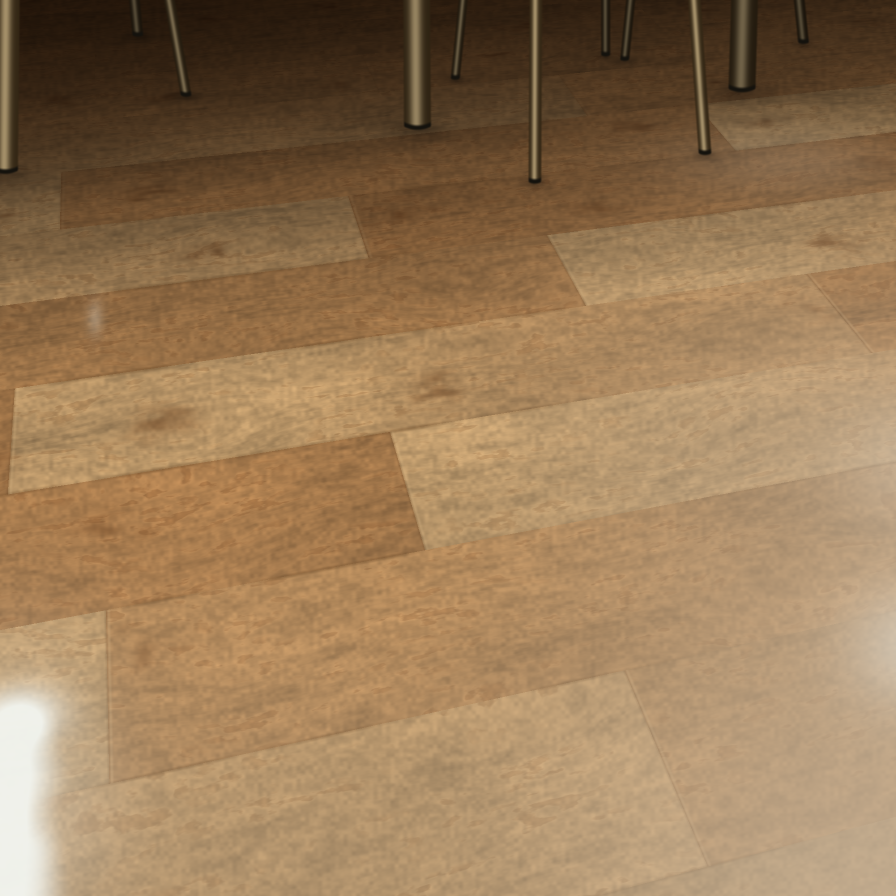
This texture is drawn by a WebGL 2 fragment shader. Its source:

```glsl
#version 300 es
precision highp float;
// Wooden plank floor seen in perspective, with metal furniture legs at the top.
// Two vanishing points turn the canvas into plank rows and lengths; noise gives
// the grain and knots, and soft gradients give the shade and window gloss.
uniform vec2 u_resolution;
out vec4 outColor;

float hash(vec2 p) {
  vec3 q = fract(p.xyx * vec3(0.1031, 0.1030, 0.0973));
  q += dot(q, q.yzx + 33.33);
  return fract((q.x + q.y) * q.z);
}

float noise(vec2 p) {
  vec2 i = floor(p), f = fract(p);
  f = f * f * (3.0 - 2.0 * f);
  return mix(mix(hash(i), hash(i + vec2(1, 0)), f.x),
             mix(hash(i + vec2(0, 1)), hash(i + vec2(1, 1)), f.x), f.y);
}

float fbm(vec2 p) {
  float sum = 0.0, amp = 0.5;
  for (int i = 0; i < 4; i++) {
    sum += amp * noise(p);
    p = p * 2.03 + 7.1;
    amp *= 0.5;
  }
  return sum;
}

// Soft elliptical glow
float glow(vec2 p, vec2 centre, vec2 radius) {
  vec2 d = (p - centre) / radius;
  return exp(-dot(d, d));
}

// Ragged dark knots, one possible per cell; x runs along the plank, y across it
float knots(vec2 p) {
  vec2 cell = floor(p);
  vec2 centre = 0.3 + 0.4 * vec2(hash(cell + 3.7), hash(cell + 9.2));
  vec2 d = fract(p) - centre;
  d += 0.2 * (vec2(noise(p * 8.0), noise(p * 8.0 + 40.0)) - 0.5);
  float ragged = 0.2 + 1.3 * noise(p * vec2(14.0, 18.0));
  return step(0.6, hash(cell + 21.0)) * exp(-dot(d, d) * 75.0) * ragged;
}

// p.y runs downwards from the top edge
vec3 planks(vec2 p) {
  const float rowShift[8] = float[8](-0.067, 0.553, 0.332, -0.026, 0.7, 0.425, 0.02, 0.297);
  float depth = (p.y + 0.456) / (6.164 - p.x) * 5.664 + 0.065;
  float across = 8.138 / depth - 0.2;
  float along = (p.x - 0.091) / (p.y + 0.677);
  float row = floor(across);
  float s = (along - rowShift[int(row) & 7]) / 0.89;
  float plank = floor(s);
  float seed = hash(vec2(row, plank + 17.0));
  float light = smoothstep(-0.05, 0.45, p.y + 0.12 * p.x - 0.035);

  // Alternating pale and reddish boards, closer in tone near the viewer
  float outer = step(1.5, abs(row - 8.0));
  float pale = mod(plank + 1.0 + outer, 2.0);
  float tone = pale * 0.8 + 0.25 * (seed - 0.3) + 0.3 * step(row, 6.5) * (1.0 - pale);
  tone -= 0.45 * pale * (1.0 - outer) * smoothstep(0.25, 0.75, fract(s));
  tone = mix(0.25, tone, smoothstep(0.15, 0.55, light));
  vec3 wood = mix(vec3(0.63, 0.455, 0.28), vec3(0.735, 0.6, 0.42), clamp(tone, 0.0, 1.0));

  // Grain stretched along the board, with short dark pores
  vec2 g = vec2(along * 13.0 + seed * 50.0, across * 7.0);
  g.y += 1.6 * noise(g * vec2(0.5, 0.35));
  float streaks = fbm(g * vec2(1.0, 1.3));
  float fine = fbm(g * vec2(4.5, 3.5) + 13.0);
  float patches = noise(g * vec2(0.35, 0.25) + 5.0);
  wood *= 1.0 + 0.26 * (streaks - 0.47) + 0.28 * (fine - 0.47) + 0.15 * (patches - 0.5);
  float pores = smoothstep(0.52, 0.66, fine) * smoothstep(0.35, 0.6, streaks);
  wood *= 1.0 - vec3(0.13, 0.16, 0.19) * pores;
  wood *= 1.0 + 0.14 * (noise(p * 210.0) - 0.5);
  wood = mix(wood, vec3(0.42, 0.26, 0.13), 0.42 * knots(vec2(along * 4.5 + row * 0.37, across)));

  // Faint broken seams; butt joints carry a thin pale bevel
  float seam = abs(fract(across + 0.5) - 0.5) * depth * depth / 8.138;
  float joint = (fract(s + 0.5) - 0.5) * 0.89 * (p.y + 0.677);
  float wear = light * 0.38 * smoothstep(0.3, 0.8, noise(vec2(along * 16.0, floor(across + 0.5) * 5.3)));
  wood = mix(wood, vec3(0.4, 0.27, 0.14), wear * smoothstep(0.0036, 0.0, seam));
  wood = mix(wood, vec3(0.42, 0.29, 0.16), 0.25 * light * smoothstep(0.003, 0.0, abs(joint)));
  wood = mix(wood, vec3(0.82, 0.69, 0.5), 0.25 * light * smoothstep(0.003, 0.0, abs(joint - 0.003)));

  // Shade under the furniture, then haze and window reflections
  wood *= mix(vec3(0.21, 0.17, 0.12), vec3(1.0), light);
  float haze = 0.5 * smoothstep(0.4, 1.05, p.x) * smoothstep(0.12, 0.55, p.y);
  haze += 0.22 * smoothstep(0.5, 1.0, p.y) + 0.22 * glow(p, vec2(0.88, 0.18), vec2(0.14, 0.04));
  wood = mix(wood, vec3(0.78, 0.71, 0.62), haze);
  float shine = 0.45 * glow(p, vec2(1.03, 0.72), vec2(0.08, 0.07));
  shine += 0.22 * glow(p, vec2(1.04, 0.52), vec2(0.1, 0.08));
  shine += 0.25 * glow(p, vec2(0.106, 0.355), vec2(0.009, 0.02));
  shine += 0.3 * glow(p, vec2(0.02, 0.9), vec2(0.1, 0.16));
  shine += 0.6 * glow(p, vec2(0.035, 0.795), vec2(0.04, 0.03));
  float pane = smoothstep(0.085, 0.015, p.x + 0.03 * (noise(p * 22.0) - 0.3));
  pane *= smoothstep(0.75, 0.83, p.y);
  return mix(wood, vec3(0.95, 0.96, 0.94), clamp(shine + 0.8 * pane, 0.0, 0.96));
}

// Each leg holds: x at the top, x at the foot, foot height, half width
vec3 addLegs(vec3 color, vec2 p) {
  const vec4 legs[11] = vec4[11](
    vec4(0.150, 0.154, 0.041, 0.006), vec4(0.676, 0.676, 0.063, 0.005),
    vec4(0.892, 0.897, 0.049, 0.006), vec4(0.517, 0.508, 0.089, 0.005),
    vec4(0.704, 0.697, 0.068, 0.005), vec4(0.189, 0.208, 0.108, 0.006),
    vec4(0.775, 0.787, 0.173, 0.007), vec4(0.598, 0.597, 0.205, 0.007),
    vec4(0.831, 0.828, 0.103, 0.015), vec4(0.465, 0.466, 0.145, 0.015),
    vec4(0.008, 0.006, 0.194, 0.014));
  float edge = 0.0016;
  for (int i = 0; i < 11; i++) {
    vec4 leg = legs[i];
    float x = (p.x - mix(leg.x, leg.y, p.y / leg.z)) / leg.w;
    float foot = leg.z - 0.25 * leg.w * x * x;
    color *= 1.0 - 0.25 * glow(p, leg.yz, vec2(2.2, 0.8) * leg.w);
    float cover = smoothstep(edge, -edge, (abs(x) - 1.0) * leg.w) * smoothstep(edge, -edge, p.y - foot);
    float sheen = exp(-5.0 * (x + 0.1) * (x + 0.1));
    vec3 metal = mix(vec3(0.2, 0.15, 0.08), vec3(0.64, 0.56, 0.41), sheen);
    metal *= 0.5 + 0.5 * smoothstep(0.05, 0.18, leg.z);
    metal = mix(metal, vec3(0.08, 0.07, 0.05), smoothstep(-0.007, -0.003, p.y - foot));
    color = mix(color, metal, cover);
  }
  return color;
}

void main() {
  // Four samples per pixel smooth the board edges
  vec3 color = vec3(0.0);
  for (int i = 0; i < 4; i++) {
    vec2 offset = vec2(i & 1, i >> 1) * 0.5 - 0.25;
    vec2 p = (gl_FragCoord.xy + offset) / u_resolution;
    p.y = 1.0 - p.y;
    color += 0.25 * addLegs(planks(p), p);
  }
  outColor = vec4(color, 1.0);
}
```
